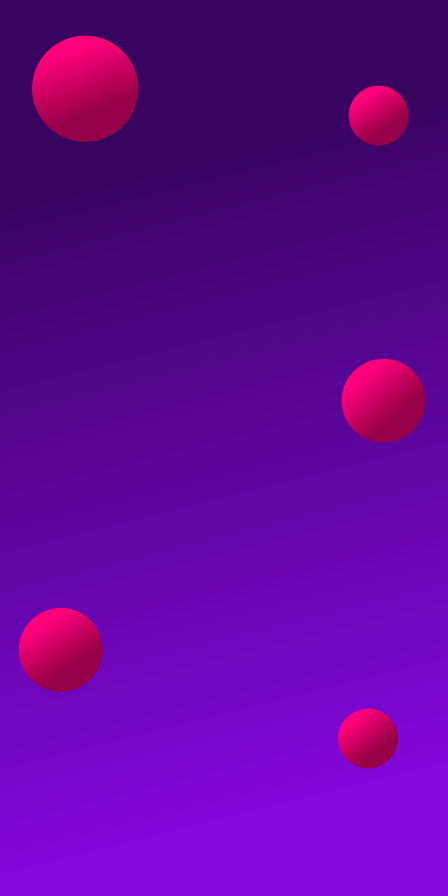
Write a Shadertoy shader that draws this background.

```glsl
// Five glossy pink discs floating over a tilted violet gradient.
// The backdrop is a clamped linear ramp; each disc is a distance function
// filled with its own linear ramp. Lengths are in canvas widths.

const vec3 VIOLET_DARK   = vec3(0.220, 0.016, 0.372);
const vec3 VIOLET_BRIGHT = vec3(0.508, 0.030, 0.860);
const vec3 PINK_BRIGHT   = vec3(1.000, 0.000, 0.475);
const vec3 PINK_DARK     = vec3(0.585, 0.000, 0.275);

const vec2  RAMP_START     = vec2(0.5, 1.72);  // where the dark plateau ends
const vec2  RAMP_DIRECTION = vec2(0.243, -0.970);
const float RAMP_LENGTH    = 1.50;

const vec2 DISC_RAMP = vec2(-0.75, 0.48);      // shading span, in radii

// Centre x, centre y, radius, shading angle in radians
const int DISC_COUNT = 5;
const vec4 DISCS[DISC_COUNT] = vec4[](
    vec4(0.1900, 1.8020, 0.1185, -1.22),
    vec4(0.8450, 1.7420, 0.0667, -1.00),
    vec4(0.8560, 1.1055, 0.0935, -0.85),
    vec4(0.1355, 0.5495, 0.0935, -1.00),
    vec4(0.8215, 0.3515, 0.0667, -0.90)
);

float linearStep(float from, float to, float x) {
    return clamp((x - from) / (to - from), 0.0, 1.0);
}

vec3 backdrop(vec2 p) {
    float t = dot(p - RAMP_START, RAMP_DIRECTION) / RAMP_LENGTH;
    return mix(VIOLET_DARK, VIOLET_BRIGHT, clamp(t, 0.0, 1.0));
}

vec3 discShade(vec2 local, float angle) {
    float along = dot(local, vec2(cos(angle), sin(angle)));
    return mix(PINK_BRIGHT, PINK_DARK, linearStep(DISC_RAMP.x, DISC_RAMP.y, along));
}

void mainImage(out vec4 fragColor, in vec2 fragCoord) {
    vec2 p = fragCoord / iResolution.x;
    float pixel = 1.0 / iResolution.x;
    vec3 color = backdrop(p);

    // Discs, with edges softened over one pixel
    for (int i = 0; i < DISC_COUNT; i++) {
        vec4 disc = DISCS[i];
        vec2 offset = p - disc.xy;
        float edge = length(offset) - disc.z;
        float coverage = 1.0 - linearStep(-0.5 * pixel, 0.5 * pixel, edge);
        color = mix(color, discShade(offset / disc.z, disc.w), coverage);
    }

    fragColor = vec4(color, 1.0);
}
```
